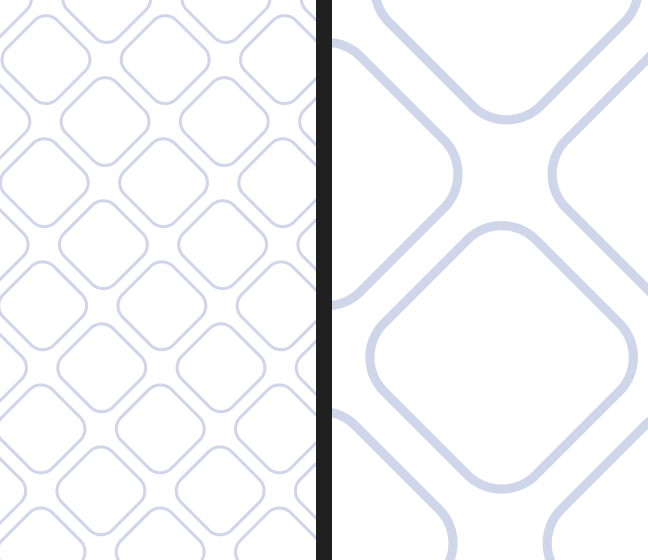
Left, the full canvas; right, a detail of the centre.
Write a Shadertoy shader that draws this pattern.

```glsl
#define PERIOD vec2(0.3773, 0.3895)
#define ORIGIN vec2(0.507, 0.0255)
#define STAGGER_NUDGE vec2(0.001, -0.0014)
#define HALF_SIDE 0.1132
#define CORNER_RADIUS 0.051
#define LINE_WIDTH 0.0097
#define DRIFT_START 0.414
#define DRIFT_SLOPE 0.0135
#define PAPER vec3(1.0)
#define INK vec3(0.815, 0.84, 0.915)

// Signed distance to a rounded square standing on one corner
float roundedDiamond(vec2 p) {
    vec2 turned = vec2(p.x + p.y, p.y - p.x) * 0.70710678;
    vec2 q = abs(turned) - (HALF_SIDE - CORNER_RADIUS);
    return length(max(q, 0.0)) + min(max(q.x, q.y), 0.0) - CORNER_RADIUS;
}

// Distance to the nearest outline in one rectangular lattice
float latticeOutline(vec2 p, vec2 origin) {
    float rowY = origin.y + round((p.y - origin.y) / PERIOD.y) * PERIOD.y;
    // Upper rows slide slightly to the right
    float drift = max(rowY - DRIFT_START, 0.0) * DRIFT_SLOPE;
    float x = p.x - origin.x - drift;
    vec2 local = vec2(x - round(x / PERIOD.x) * PERIOD.x, p.y - rowY);
    return abs(roundedDiamond(local));
}

void mainImage(out vec4 fragColor, in vec2 fragCoord) {
    vec2 p = fragCoord / iResolution.x;
    float pixel = 1.0 / iResolution.x;

    // Two lattices staggered by half a period
    vec2 staggered = ORIGIN + 0.5 * PERIOD + STAGGER_NUDGE;
    float outline = min(latticeOutline(p, ORIGIN), latticeOutline(p, staggered));

    // Antialiased stroke
    float ink = clamp(0.5 - (outline - 0.5 * LINE_WIDTH) / pixel, 0.0, 1.0);
    fragColor = vec4(mix(PAPER, INK, ink), 1.0);
}
```
